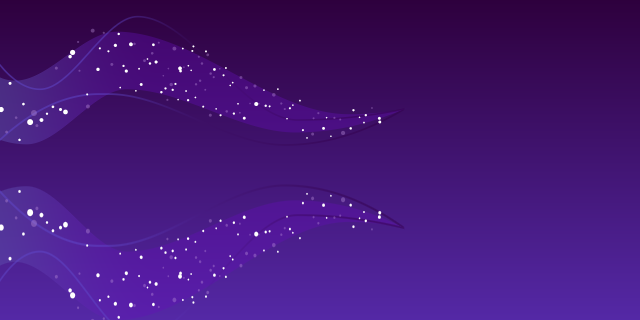
This background is drawn by a Shadertoy shader. Its source:

```glsl
// Violet gradient with two mirrored translucent ribbons, fine curves and scattered dots.

// Point where every ribbon curve ends: x, and depth below the top edge
const vec2 TIP = vec2(1.263, 0.341);

float hash(float n) {
    return fract(sin(n * 127.1) * 43758.5453);
}

float square(float v) {
    return v * v;
}

// Depth of a curve that starts at x = 0, eases through three turns and ends at TIP
float wave(float x, float start, vec3 turnX, vec3 turnY) {
    float y = mix(turnY.x, turnY.y, smoothstep(turnX.x, turnX.y, x));
    y = mix(y, turnY.z, smoothstep(turnX.y, turnX.z, x));
    y += (start - turnY.x) * square(max(0.0, 1.0 - x / turnX.x));
    y += (TIP.y - turnY.z) * square(max(0.0, (x - turnX.z) / (TIP.x - turnX.z)));
    return y;
}

float upperEdge(float x) {
    return wave(x, 0.242, vec3(0.047, 0.365, 1.09), vec3(0.252, 0.099, 0.357));
}

float lowerEdge(float x) {
    return wave(x, 0.437, vec3(0.083, 0.396, 0.924), vec3(0.451, 0.279, 0.414));
}

float crestLine(float x) {
    return wave(x, 0.203, vec3(0.125, 0.43, 0.93), vec3(0.279, 0.052, 0.375));
}

float troughLine(float x) {
    return wave(x, 0.437, vec3(0.31, 0.34, 0.89), vec3(0.294, 0.294, 0.453));
}

// Coverage of a stroke, corrected for the slope of its curve
float stroke(float offset, float slope, float halfWidth, float pixel) {
    float d = abs(offset) / sqrt(1.0 + slope * slope);
    return clamp(0.5 + (halfWidth - d) / pixel, 0.0, 1.0);
}

void mainImage(out vec4 fragColor, in vec2 fragCoord) {
    float pixel = 1.0 / iResolution.y;
    vec2 p = fragCoord * pixel;
    p.y = 1.0 - p.y;

    // Background
    vec3 color = mix(vec3(0.18, 0.0, 0.24), vec3(0.33, 0.158, 0.65), p.y);

    // Fold the lower part onto the upper one, slightly stretched
    if (p.y > 0.511) p.y = (1.1177 - p.y) / 1.188;

    // Ribbon body, bluish at the left
    float top = upperEdge(p.x);
    float bottom = lowerEdge(p.x);
    float body = clamp(0.5 + (p.y - top) / pixel, 0.0, 1.0)
               * clamp(0.5 + (bottom - p.y) / pixel, 0.0, 1.0);
    float toRight = smoothstep(-0.1, 0.5, p.x);
    vec3 ribbon = mix(vec3(0.36, 0.32, 0.67), vec3(0.39, 0.05, 0.72), toRight);
    color = mix(color, ribbon, body * mix(0.52, 0.36, toRight));

    // Fine curves, bright at the left, vanishing midway, dark towards the tip
    float crest = crestLine(p.x);
    float trough = troughLine(p.x);
    float crestSlope = (crestLine(p.x + 0.002) - crest) / 0.002;
    float troughSlope = (troughLine(p.x + 0.002) - trough) / 0.002;
    float lines = max(stroke(p.y - crest, crestSlope, 0.0025, pixel),
                      stroke(p.y - trough, troughSlope, 0.0028, pixel));
    lines *= 1.0 - smoothstep(TIP.x - pixel, TIP.x + pixel, p.x);
    float bright = 0.55 * (1.0 - smoothstep(0.25, 0.68, p.x));
    float dark = 0.5 * smoothstep(0.55, 1.2, p.x);
    color = mix(color, vec3(0.37, 0.27, 0.78), lines * bright);
    color = mix(color, vec3(0.2, 0.0, 0.3), lines * dark);

    // Dots scattered along the ribbon, densest midway and larger at the left
    for (float i = 0.0; i < 125.0; i++) {
        float t = (i + hash(i + 1.0)) / 125.0;
        float x = 1.2 * (t + 0.08 * sin(6.2832 * t));
        float y = mix(upperEdge(x) - 0.025, lowerEdge(x) + 0.02, hash(i + 201.3));
        float size = hash(i + 402.7);
        float radius = mix(0.0105, 0.0065, smoothstep(0.05, 0.45, x))
                     * mix(0.35, 1.0, size * size);
        float d = length(p - vec2(x, y));
        float dotMask = clamp(0.5 + (radius - d) / pixel, 0.0, 1.0);
        float faint = step(0.7, hash(i + 603.1));
        vec3 dotColor = mix(vec3(1.0), vec3(0.72, 0.55, 0.85), faint);
        color = mix(color, dotColor, dotMask * mix(1.0, 0.4, faint));
    }

    fragColor = vec4(color, 1.0);
}
```
